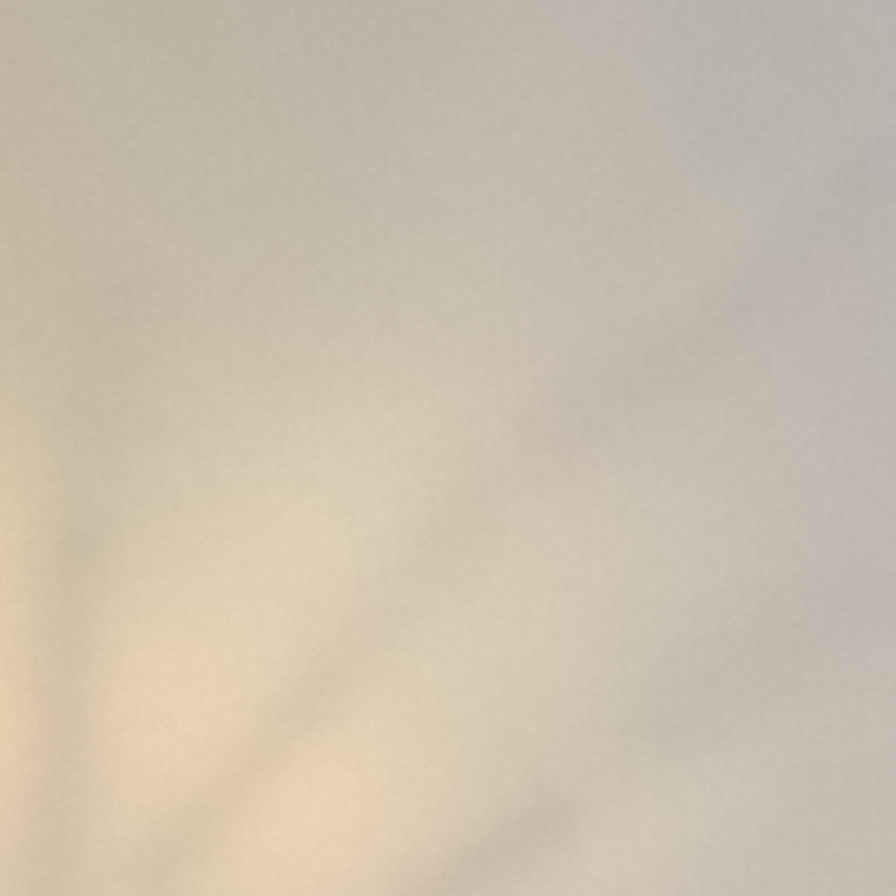
This texture is drawn by a WebGL 2 fragment shader. Its source:

```glsl
#version 300 es
precision highp float;

uniform vec2 u_resolution;
out vec4 fragColor;

// Corner colours of the base wash
const vec3 BOTTOM_LEFT  = vec3(0.828, 0.764, 0.676);
const vec3 BOTTOM_RIGHT = vec3(0.772, 0.742, 0.700);
const vec3 TOP_LEFT     = vec3(0.745, 0.708, 0.632);
const vec3 TOP_RIGHT    = vec3(0.720, 0.704, 0.686);

// Light and shade added to the wash
const vec3 WARM_HAZE = vec3(0.068, 0.052, 0.026);
const vec3 GOLD      = vec3(0.062, 0.042, 0.004);
const vec3 CREAM     = vec3(0.036, 0.032, 0.022);
const vec3 SHADE     = vec3(0.046, 0.043, 0.034);

const float CLOUD_SCALE = 5.0;
const float CLOUD_AMOUNT = 0.014;
const float TINT_AMOUNT = 0.008;
const float MOTTLE_SCALE = 75.0;
const float MOTTLE_AMOUNT = 0.008;
const float GRAIN_SCALE = 200.0;
const float GRAIN_AMOUNT = 0.016;

float hash(vec2 p) {
    return fract(sin(dot(p, vec2(127.1, 311.7))) * 43758.5453);
}

float valueNoise(vec2 p) {
    vec2 cell = floor(p);
    vec2 f = fract(p);
    f = f * f * (3.0 - 2.0 * f);
    float low = mix(hash(cell), hash(cell + vec2(1.0, 0.0)), f.x);
    float high = mix(hash(cell + vec2(0.0, 1.0)), hash(cell + 1.0), f.x);
    return mix(low, high, f.y);
}

float fbm(vec2 p) {
    float sum = 0.0;
    float weight = 0.5;
    for (int i = 0; i < 4; i++) {
        sum += weight * valueNoise(p);
        p = mat2(1.6, 1.2, -1.2, 1.6) * p + 7.3;
        weight *= 0.5;
    }
    return sum;
}

// Soft ellipse turned by an angle
float glow(vec2 p, vec2 center, vec2 radii, float angle) {
    float c = cos(angle);
    float s = sin(angle);
    vec2 q = mat2(c, -s, s, c) * (p - center) / radii;
    return exp(-dot(q, q));
}

// Soft band along a segment
float streak(vec2 p, vec2 a, vec2 b, float width) {
    vec2 ab = b - a;
    float t = clamp(dot(p - a, ab) / dot(ab, ab), 0.0, 1.0);
    float d = length(p - a - ab * t) / width;
    return exp(-d * d);
}

void main() {
    vec2 uv = gl_FragCoord.xy / u_resolution;

    // Slight waver keeps the bands from looking ruled
    vec2 p = uv + 0.025 * (vec2(fbm(uv * 4.0), fbm(uv * 4.0 + 19.0)) - 0.47);

    // Base wash
    vec3 color = mix(mix(BOTTOM_LEFT, BOTTOM_RIGHT, uv.x),
                     mix(TOP_LEFT, TOP_RIGHT, uv.x), uv.y);

    // Warm light
    color += WARM_HAZE * glow(p, vec2(0.30, 0.27), vec2(0.44, 0.33), 0.5);
    color += GOLD * 0.90 * glow(p, vec2(0.35, 0.08), vec2(0.17, 0.12), 0.6);
    color += GOLD * 0.55 * glow(p, vec2(0.19, 0.22), vec2(0.11, 0.13), -0.5);
    color += GOLD * 0.75 * glow(p, vec2(-0.02, 0.44), vec2(0.07, 0.12), 0.0);
    color += GOLD * 0.75 * glow(p, vec2(-0.02, 0.20), vec2(0.06, 0.14), 0.0);

    // Pale light between the bands
    color += CREAM * 0.90 * glow(p, vec2(0.38, 0.46), vec2(0.20, 0.12), 0.75);
    color += CREAM * 0.60 * glow(p, vec2(0.62, 0.34), vec2(0.22, 0.12), 0.7);
    color += CREAM * 0.80 * glow(p, vec2(0.71, 0.06), vec2(0.20, 0.06), 0.55);
    color += CREAM * 0.50 * glow(p, vec2(0.60, 0.83), vec2(0.14, 0.30), -0.2);
    color += CREAM * 0.45 * glow(p, vec2(0.81, 0.72), vec2(0.14, 0.06), 0.8);

    // Shaded bands
    color -= SHADE * 0.85 * streak(p, vec2(0.17, 0.03), vec2(0.36, 0.23), 0.040);
    color -= SHADE * 0.50 * streak(p, vec2(0.41, 0.29), vec2(0.53, 0.44), 0.050);
    color -= SHADE * 0.42 * streak(p, vec2(0.62, 0.52), vec2(0.80, 0.64), 0.050);
    color -= SHADE * 0.28 * streak(p, vec2(0.84, 0.68), vec2(0.96, 0.80), 0.040);
    color -= SHADE * 0.85 * streak(p, vec2(0.48, 0.00), vec2(0.61, 0.08), 0.040);
    color -= SHADE * 0.38 * streak(p, vec2(0.76, 0.20), vec2(0.95, 0.33), 0.065);
    color -= SHADE * 0.85 * streak(p, vec2(0.05, 0.01), vec2(0.08, 0.38), 0.045);
    color -= SHADE * 0.40 * streak(p, vec2(0.09, 0.45), vec2(0.13, 0.65), 0.065);

    // Clouding, tint drift, mottling and grain
    float cloud = fbm(uv * CLOUD_SCALE) - 0.47;
    float tint = fbm(uv * CLOUD_SCALE + 41.0) - 0.47;
    float mottle = valueNoise(uv * MOTTLE_SCALE + 5.0) - 0.5;
    float grain = valueNoise(uv * GRAIN_SCALE) - 0.5;
    color += CLOUD_AMOUNT * cloud + MOTTLE_AMOUNT * mottle + GRAIN_AMOUNT * grain;
    color += TINT_AMOUNT * tint * vec3(1.0, -0.8, 0.8);

    fragColor = vec4(clamp(color, 0.0, 1.0), 1.0);
}
```
